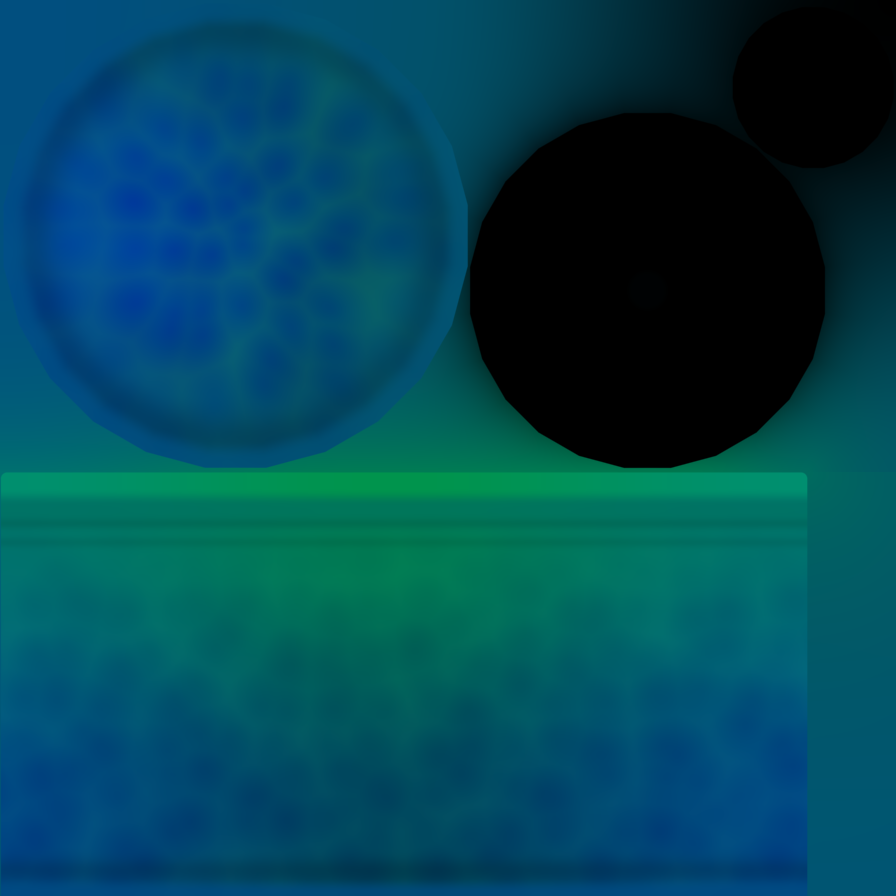
Reproduce this background procedurally as a three.js fragment shader.

```glsl
// Blue mottled disc and two black discs above a glowing green-blue slab.
// Discs are 24-sided distance fields, the slab is a rounded box, and the
// mottling is cellular noise; gradients and exponential glows do the rest.
varying vec2 vUv;

vec2 hash2(vec2 p) {
  vec3 q = fract(p.xyx * vec3(0.1031, 0.1030, 0.0973));
  q += dot(q, q.yzx + 33.33);
  return fract((q.xx + q.yz) * q.zy);
}

// Slightly softened distance to the nearest cell centre, about 0.45 on average
float cells(vec2 p) {
  vec2 cell = floor(p), f = fract(p);
  float sum = 0.0;
  for (int j = -1; j <= 1; j++)
    for (int i = -1; i <= 1; i++) {
      vec2 o = vec2(float(i), float(j));
      vec2 d = o + 0.1 + 0.8 * hash2(cell + o) - f;
      sum += exp(-24.0 * dot(d, d));
    }
  return sqrt(clamp(0.01 - log(sum + 0.0000001) / 24.0, 0.0, 1.0));
}

// Signed distance to a regular polygon of 24 sides
float polygon(vec2 p, float apothem) {
  float wedge = 6.28319 / 24.0;
  float a = mod(atan(p.y, p.x + 0.00001) + 0.5 * wedge, wedge) - 0.5 * wedge;
  return length(p) * cos(a) - apothem;
}

float roundedBox(vec2 p, vec2 halfSize, float radius) {
  vec2 q = abs(p) - halfSize + radius;
  return length(max(q, 0.0)) + min(max(q.x, q.y), 0.0) - radius;
}

float fill(float d) { return 1.0 - smoothstep(-0.001, 0.001, d); }

float band(float x, float centre, float width) {
  float d = (x - centre) / width;
  return exp(-d * d);
}

vec3 backdrop(vec2 p, float darkDisc, float smallDisc) {
  vec3 col = mix(vec3(0.005, 0.31, 0.50), vec3(0.01, 0.32, 0.41), smoothstep(0.0, 0.6, p.x));
  col = mix(vec3(0.0, 0.33, 0.45), col, smoothstep(0.0, 0.4, p.y));
  // Darkness in the upper right corner and around the black discs
  col *= smoothstep(0.0, 0.54, distance(p, vec2(1.0)));
  col *= 1.0 - 0.65 * exp(-max(darkDisc, 0.0) / 0.035);
  col *= 1.0 - 0.4 * exp(-max(smallDisc, 0.0) / 0.03);
  // Green light spilling from the top of the slab, teal past its ends
  float beyond = max(p.x - 0.9, 0.0);
  float lightDist = length(vec2(beyond, p.y - 0.473));
  vec3 glow = mix(vec3(0.0, 0.45, 0.43), vec3(0.0, 0.50, 0.32), smoothstep(0.0, 0.4, p.x));
  glow = mix(glow, vec3(0.0, 0.43, 0.37), smoothstep(0.75, 0.92, p.x));
  float reach = p.y < 0.473 ? 0.15 : 0.085;
  return mix(col, glow, 0.92 * exp(-lightDist / reach));
}

vec3 mottledDisc(vec2 p, float d) {
  float r = length(p) / 0.26;
  vec3 col = mix(vec3(0.005, 0.29, 0.60), vec3(0.01, 0.31, 0.42),
                 smoothstep(0.0, 0.30, distance(p, vec2(-0.14, 0.0))));
  // Cells grow towards the rim
  float n = cells(p * 27.0 / (1.0 + 0.6 * r) + 7.0);
  float fade = 1.0 - smoothstep(0.55, 1.0, r);
  col += (n - 0.45) * vec3(0.05, 0.12, -0.06) * (0.2 + 0.8 * fade);
  col += (cells(p * 11.0 + 3.0) - 0.45) * vec3(0.01, 0.07, 0.01);
  // Shaded groove, then a pale rim
  col *= 1.0 - 0.13 * band(d, -0.034, 0.022);
  vec3 rim = mix(vec3(0.0, 0.31, 0.53), vec3(0.005, 0.33, 0.46), smoothstep(-0.2, 0.2, p.x));
  return mix(col, rim, 0.65 * smoothstep(-0.030, -0.010, d));
}

vec3 slab(vec2 p) {
  float depth = 0.4727 - p.y;
  float t = depth / 0.4727;
  float middle = band(p.x, 0.44, 0.29);
  vec3 side = mix(vec3(0.0, 0.46, 0.43), vec3(0.0, 0.28, 0.53), smoothstep(0.05, 0.82, t));
  vec3 core = mix(vec3(0.0, 0.49, 0.32), vec3(0.0, 0.28, 0.37), smoothstep(0.1, 0.82, t));
  vec3 col = mix(side, core, middle);
  // Soft cells, stronger with depth
  float n = 0.6 * cells(p * 11.0 + 2.0) + 0.4 * cells(p * 20.0 + 11.0);
  col += (n - 0.45) * vec3(0.03, 0.12, 0.03) * smoothstep(0.04, 0.4, t);
  // Teal shoulder with dark grooves below the lit strip, and a dark base
  col = mix(col, vec3(0.0, 0.44, 0.38), 0.55 * band(depth, 0.042, 0.022));
  col *= 1.0 - 0.08 * band(depth, 0.057, 0.006) - 0.07 * band(depth, 0.078, 0.006);
  col *= 1.0 - 0.15 * band(p.y, 0.028, 0.014);
  col = mix(col, vec3(0.0, 0.29, 0.51), 0.7 * (1.0 - smoothstep(0.004, 0.020, p.y)));
  // Lit strip
  vec3 strip = mix(vec3(0.0, 0.56, 0.45), vec3(0.0, 0.58, 0.30), middle);
  return mix(col, strip, 1.0 - smoothstep(0.018, 0.036, depth));
}

void main() {
  vec2 p = vUv;
  vec2 fromBlue = p - vec2(0.263, 0.737);
  vec2 fromDark = p - vec2(0.7227, 0.6758);
  float blueDisc = polygon(fromBlue, 0.259);
  float darkDisc = polygon(fromDark, 0.198);
  float smallDisc = polygon(p - vec2(0.9076, 0.9023), 0.0898);
  float box = roundedBox(p - vec2(0.451, 0.2264), vec2(0.450, 0.2463), 0.007);

  vec3 col = backdrop(p, darkDisc, smallDisc);
  col = mix(col, mottledDisc(fromBlue, blueDisc), fill(blueDisc));
  // Black discs, the larger with a faint central spot
  vec3 spot = vec3(0.0, 0.008, 0.01) * (1.0 - smoothstep(0.018, 0.025, length(fromDark)));
  col = mix(col, spot, fill(darkDisc));
  col = mix(col, vec3(0.0), fill(smallDisc));
  col = mix(col, slab(p), fill(box));
  gl_FragColor = vec4(clamp(col, 0.0, 1.0), 1.0);
}
```
